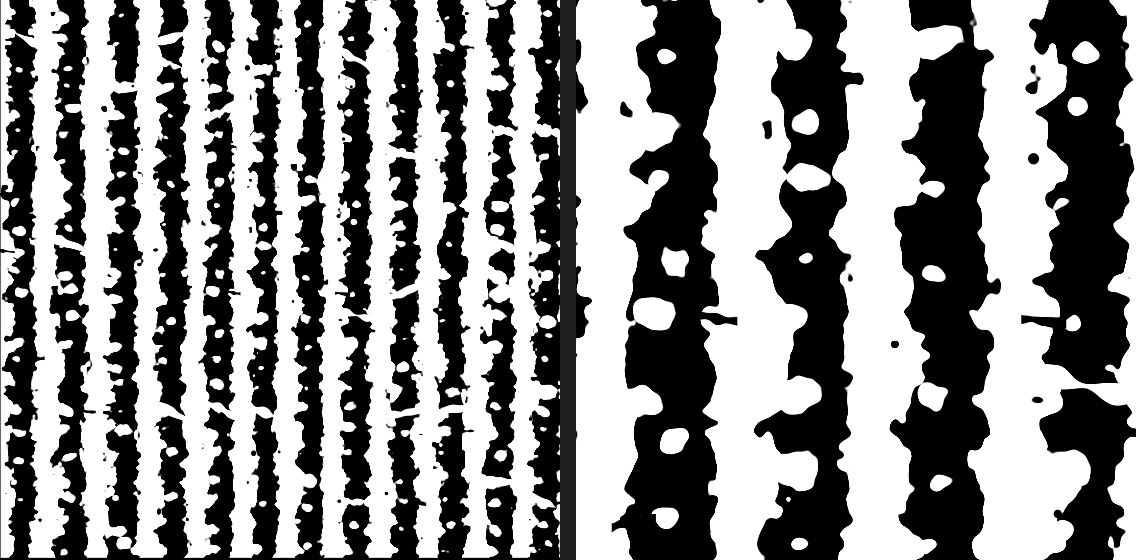
Left: the whole. Right: its middle third, enlarged.
Write a WebGL 1 fragment shader that draws this pattern.

```glsl
precision highp float;

uniform vec2 u_resolution;

vec2 hash2(vec2 p) {
  vec3 a = fract(p.xyx * vec3(0.1031, 0.1030, 0.0973));
  a += dot(a, a.yzx + 33.33);
  return fract((a.xx + a.yz) * a.zy);
}

float noise(vec2 p) {
  vec2 i = floor(p);
  vec2 f = fract(p);
  f = f * f * (3.0 - 2.0 * f);
  float low = mix(hash2(i).x, hash2(i + vec2(1.0, 0.0)).x, f.x);
  float high = mix(hash2(i + vec2(0.0, 1.0)).x, hash2(i + 1.0).x, f.x);
  return mix(low, high, f.y);
}

// Signed distance to the worn stripe, with the stripe pitch as unit
float wornStripe(vec2 g) {
  float id = floor(g.x + 0.5);
  vec2 q = vec2(g.x - id, g.y);
  float rough = noise(g * 5.0 + 40.0) - 0.5;
  float grain = noise(g * 13.0 + 90.0) - 0.5;
  float drift = 0.06 * (noise(vec2(id * 7.3, g.y * 0.9)) - 0.5);

  // The left edge is more ragged than the right
  float side = q.x < drift ? 0.32 : 0.2;
  float d = abs(q.x - drift) - 0.25 - side * rough - 0.12 * grain;

  float wear = 0.55 * hash2(vec2(id, 5.0)).x + 0.6 * noise(vec2(id * 3.7, g.y * 0.7));
  float row = floor(g.y / 0.48);
  float whisker = 1.0;

  for (int k = -1; k <= 1; k++) {
    vec2 cell = vec2(id + 20.0, row + float(k));
    vec2 place = hash2(cell);
    vec2 shape = hash2(cell + 61.0);
    vec2 rare = hash2(cell + 137.0);
    float y = (row + float(k) + 0.5 + 0.5 * (place.y - 0.5)) * 0.48;
    vec2 r = q - vec2(mix(-0.3, 0.02, place.x), y);

    // Slanted bites and holes
    r.y += 0.35 * (shape.y - 0.5) * r.x;
    float radius = mix(0.04, 0.17, shape.x) * mix(0.45, 1.15, wear);
    d = max(d, radius - length(r * vec2(0.8, 1.1)) - 0.1 * rough - 0.05 * grain);

    // Full breaks across the stripe
    if (rare.x > 0.955) {
      d = max(d, 0.07 - abs(q.y - y - (shape.y - 0.5) * q.x) + 0.15 * rough);
    }

    // Thin sideways whiskers
    if (rare.y > 0.965) {
      float along = q.x * (shape.x > 0.5 ? 1.0 : -1.0);
      float across = abs(q.y - y + 0.3 * (shape.y - 0.5) * along) - 0.03;
      whisker = min(whisker, max(across - 0.04 * grain, abs(along - 0.3) - 0.16));
    }
  }
  return min(d, whisker);
}

// Stray ink dots
float specks(vec2 g) {
  vec2 cell = floor(g * 2.0);
  vec2 h = hash2(cell + 211.0);
  vec2 center = (cell + 0.2 + 0.6 * hash2(cell + 307.0)) / 2.0;
  return h.x > 0.94 ? length(g - center) - mix(0.025, 0.06, h.y * h.y) : 1.0;
}

void main() {
  vec2 uv = gl_FragCoord.xy / u_resolution;

  // Stripes bow slightly to the right in the left half
  float offset = (uv.x - 0.31) / 0.2;
  float bow = 0.016 * exp(-offset * offset);
  vec2 g = 11.67 * vec2(uv.x - 0.036 - bow, uv.y);

  float blur = 11.67 / min(u_resolution.x, u_resolution.y);
  float d = min(wornStripe(g), specks(g));
  float paper = smoothstep(-0.6 * blur, 0.6 * blur, d);

  // Thin border lines at the left and bottom
  float pixel = 0.5 / u_resolution.x;
  paper = min(paper, mix(0.41, 1.0, smoothstep(0.002 - pixel, 0.002 + pixel, uv.x)));
  paper *= smoothstep(0.004 - pixel, 0.004 + pixel, uv.y);
  gl_FragColor = vec4(vec3(paper), 1.0);
}
```
